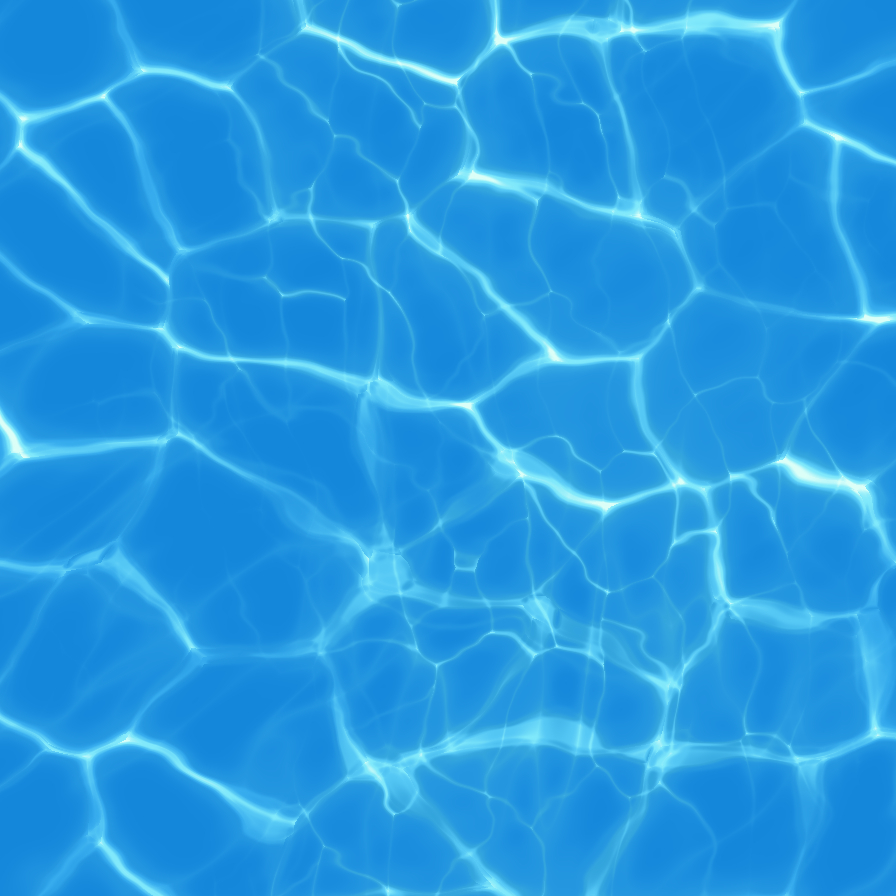
This texture is drawn by a WebGL 2 fragment shader. Its source:

```glsl
#version 300 es
precision highp float;

uniform vec2 u_resolution;
out vec4 fragColor;

// Water colours, from shade to glint
const vec3 DEEP  = vec3(0.08, 0.53, 0.86);
const vec3 BLUE  = vec3(0.14, 0.59, 0.88);
const vec3 AZURE = vec3(0.21, 0.67, 0.93);
const vec3 TEAL  = vec3(0.20, 0.64, 0.84);
const vec3 SKY   = vec3(0.33, 0.78, 0.96);
const vec3 PALE  = vec3(0.50, 0.91, 0.98);
const vec3 GLINT = vec3(0.86, 1.00, 0.97);

// Caustic web, in cell units
const vec2  CELLS        = vec2(5.4, 6.5);    // cells across the canvas
const vec2  VEIL_CELLS   = vec2(13.0, 7.5);   // finer, upright cells
const vec2  GRAIN_NORMAL = vec2(0.53, 0.85);  // bright strands run across this
const float JITTER       = 0.88;
const float CORE_WIDTH   = 0.027;
const float HALO_WIDTH   = 0.085;
const float WARP         = 0.20;
const float WOBBLE       = 0.055;             // small kinks in the strands
const float SPREAD       = 0.27;              // gap between split strands
const float FILL_LIGHT   = 0.30;
const float VEIL_LIGHT   = 0.48;
const float WISP_LIGHT   = 0.20;

float hash(vec2 p) {
    return fract(sin(dot(p, vec2(127.1, 311.7))) * 43758.5);
}

vec2 seedPoint(vec2 cell) {
    vec2 r = vec2(hash(cell), hash(cell + 57.3));
    return cell + 0.5 + JITTER * (r - 0.5);
}

// Layered sines, each layer turned and finer than the last
vec2 waves(vec2 p) {
    vec2 sum = vec2(0.0);
    float gain = 0.55;
    for (int i = 0; i < 4; i++) {
        sum += gain * sin(p.yx * vec2(1.0, 1.13) + vec2(1.7, 4.1) + sum);
        p = mat2(0.8, 0.6, -0.6, 0.8) * p * 1.9 + 2.3;
        gain *= 0.5;
    }
    return sum;
}

// Thin soft threads where a wave field crosses zero
float wisps(vec2 p) {
    vec2 w = abs(waves(p));
    return exp(-9.0 * w.x) + 0.6 * exp(-9.0 * w.y);
}

// Cellular web: x = light of the strands, y = distance to edge, z = cell key
vec3 web(vec2 p) {
    vec2 home = floor(p), nearCell = home, nearSeed = home;
    float best = 1e3;
    for (int k = 0; k < 9; k++) {
        vec2 cell = home + vec2(k % 3 - 1, k / 3 - 1);
        vec2 seed = seedPoint(cell);
        float d = distance(p, seed);
        if (d < best) {
            best = d;
            nearCell = cell;
            nearSeed = seed;
        }
    }
    float light = 0.0, edge = 1e3;
    for (int k = 0; k < 25; k++) {
        vec2 cell = nearCell + vec2(k % 5 - 2, k / 5 - 2);
        if (cell == nearCell) continue;
        vec2 seed = seedPoint(cell);
        vec2 normal = normalize(seed - nearSeed);
        float d = dot(0.5 * (seed + nearSeed) - p, normal);
        float along = abs(dot(normal, GRAIN_NORMAL));
        float strength = mix(0.35, 1.0, along * along)
                       * mix(0.45, 1.2, hash(cell + nearCell + 0.5));
        float core = d / (CORE_WIDTH * (0.6 + 0.6 * strength));
        light += strength * (0.56 * exp(-core * core)
                           + 0.34 * exp(-d / HALO_WIDTH));
        edge = min(edge, d);
    }
    return vec3(light, edge, hash(nearCell + 9.1));
}

vec3 waterColour(float light, float greyness) {
    vec3 c = mix(DEEP, BLUE, smoothstep(0.02, 0.20, light));
    c = mix(c, mix(AZURE, TEAL, greyness), smoothstep(0.20, 0.38, light));
    c = mix(c, SKY, smoothstep(0.36, 0.58, light));
    c = mix(c, PALE, smoothstep(0.56, 0.82, light));
    return mix(c, GLINT, smoothstep(0.82, 1.25, light));
}

void main() {
    vec2 uv = gl_FragCoord.xy / u_resolution.y;
    vec2 p = uv * CELLS;
    vec2 swell = waves(p * 1.1);
    vec2 drift = waves(p * 0.9 + 11.0);
    vec2 ripple = waves(p * 5.0 + 7.0);

    // Copies of the web part and rejoin as split strands
    vec2 base = p + WARP * swell + WOBBLE * ripple;
    float parting = 0.25 + 0.75 * smoothstep(-0.3, 0.6, drift.x + 0.4 * swell.y);
    vec2 shift = SPREAD * parting * waves(p * 2.1 + 5.0);
    vec3 front = web(base);
    vec3 back = web(base + shift);
    float side = web(base - 0.8 * shift.yx + 0.04 * ripple.yx).x;
    float sparkle = 0.92 + 0.35 * waves(p * 2.6 + 41.0).x;
    float strands = sparkle * (0.9 * front.x + 0.45 * back.x) + 0.2 * side;

    // Lit lenses between the split strands, streaked inside
    float inside = step(0.001, abs(front.z - back.z));
    float fill = inside * smoothstep(0.0, 0.05, min(front.y, back.y))
               * (0.9 + 0.5 * ripple.x);

    // Faint upright filaments, present in patches
    vec2 veilPos = uv * VEIL_CELLS + vec2(0.25 * p.y, 0.0)
                 + 0.45 * swell + 0.2 * ripple;
    float patches = smoothstep(-0.3, 0.6, waves(p * 0.8 + 23.0).y);
    float veil = patches * web(veilPos + 31.0).x;

    // Slanted and upright wisps in the body of the water
    vec2 slant = vec2(p.x + p.y, p.y - p.x);
    float wisp = patches * wisps(p * vec2(3.2, 0.9) + 0.4 * swell)
               + (1.0 - patches) * 0.7 * wisps(slant * vec2(0.7, 2.2) + 0.5 * swell);

    // Broad uneven light
    float glow = 0.08 * drift.y + 0.06 * waves(slant * vec2(1.2, 3.0)).y;

    float light = max(glow + 0.02, 0.0) + 0.72 * strands + FILL_LIGHT * fill
                + VEIL_LIGHT * veil + WISP_LIGHT * wisp * (0.7 + 0.6 * drift.x);
    fragColor = vec4(waterColour(light, 0.7 * patches), 1.0);
}
```
